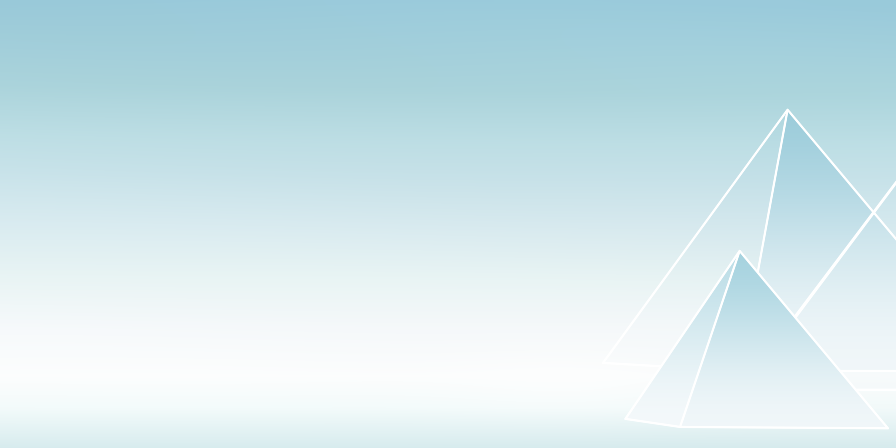
Give the GLSL for this background, as a Shadertoy shader.

```glsl
const vec3 WHITE = vec3(1.0);
const vec3 FACE_BLUE = vec3(0.59, 0.79, 0.85);
const vec3 FACE_PALE = vec3(0.94, 0.965, 0.975);
const float LINE_HALF_WIDTH = 0.0025;

struct Pyramid {
    vec2 apex;
    vec2 left;
    vec2 ridge;
    vec2 right;
};

// Vertical sky gradient, from the ground haze up to the zenith
vec3 skyColor(float y) {
    const int STOPS = 10;
    float heights[STOPS] = float[](0.0, 0.09, 0.16, 0.27, 0.38, 0.50, 0.61, 0.69, 0.80, 1.0);
    vec3 colors[STOPS] = vec3[](
        vec3(0.84, 0.92, 0.93), vec3(0.95, 0.98, 0.98),
        vec3(0.985, 0.99, 0.99), vec3(0.96, 0.973, 0.98),
        vec3(0.91, 0.955, 0.955), vec3(0.845, 0.917, 0.937),
        vec3(0.78, 0.885, 0.912), vec3(0.74, 0.87, 0.895),
        vec3(0.67, 0.83, 0.86), vec3(0.60, 0.79, 0.855));
    vec3 color = colors[0];
    for (int i = 1; i < STOPS; i++) {
        float t = clamp((y - heights[i - 1]) / (heights[i] - heights[i - 1]), 0.0, 1.0);
        color = mix(color, colors[i], t);
    }
    return color;
}

// Broad, slightly tilted waves that soften the bands
float hazeWaves(vec2 p) {
    float wave = 0.0;
    float weight = 0.5;
    float frequency = 5.0;
    for (int i = 0; i < 3; i++) {
        wave += weight * sin(frequency * (p.y + 0.08 * p.x) + 1.5 * p.x + float(i));
        weight *= 0.5;
        frequency *= 2.1;
    }
    return wave;
}

float segmentDistance(vec2 p, vec2 a, vec2 b) {
    vec2 ap = p - a;
    vec2 ab = b - a;
    return length(ap - ab * clamp(dot(ap, ab) / dot(ab, ab), 0.0, 1.0));
}

// Signed distance to the line through a and b, positive on the left
float edgeSide(vec2 p, vec2 a, vec2 b) {
    vec2 d = normalize(b - a);
    return d.x * (p.y - a.y) - d.y * (p.x - a.x);
}

// Coverage of a counter-clockwise triangle
float triangleMask(vec2 p, vec2 a, vec2 b, vec2 c, float pixel) {
    float inside = min(edgeSide(p, a, b), min(edgeSide(p, b, c), edgeSide(p, c, a)));
    return smoothstep(-0.5 * pixel, 0.5 * pixel, inside);
}

float strokeMask(vec2 p, vec2 a, vec2 b, float pixel) {
    float d = segmentDistance(p, a, b) - LINE_HALF_WIDTH;
    return 1.0 - smoothstep(-0.5 * pixel, 0.5 * pixel, d);
}

// Faces fade from blue at the apex to pale at the base
vec3 drawFaces(vec3 color, vec2 p, Pyramid s, vec3 top, float leftAlpha, float rightAlpha, float pixel) {
    float fade = clamp((s.apex.y - p.y) / (s.apex.y - s.right.y), 0.0, 1.0);
    vec3 face = mix(top, FACE_PALE, smoothstep(-0.1, 1.0, fade));
    float leftFace = triangleMask(p, s.apex, s.left, s.ridge, pixel);
    float rightFace = triangleMask(p, s.apex, s.ridge, s.right, pixel);
    return mix(color, face, max(leftFace * leftAlpha, rightFace * rightAlpha));
}

vec3 drawOutline(vec3 color, vec2 p, Pyramid s, float pixel) {
    float slopes = max(strokeMask(p, s.apex, s.left, pixel), strokeMask(p, s.apex, s.right, pixel));
    float base = max(strokeMask(p, s.left, s.ridge, pixel), strokeMask(p, s.ridge, s.right, pixel));
    float ridge = strokeMask(p, s.apex, s.ridge, pixel);
    return mix(color, WHITE, max(max(slopes, base), ridge));
}

void mainImage(out vec4 fragColor, in vec2 fragCoord) {
    vec2 p = fragCoord / iResolution.y;
    float pixel = 1.0 / iResolution.y;

    // Sky and low glow
    float tilt = 0.012 * (p.x - 0.8) * smoothstep(0.25, 0.65, p.y);
    vec3 color = skyColor(p.y + tilt) + 0.006 * hazeWaves(p);
    vec2 glow = (p - vec2(1.27, 0.15)) / vec2(0.28, 0.07);
    color = mix(color, WHITE, 0.4 * exp(-dot(glow, glow)));

    Pyramid back = Pyramid(vec2(1.758, 0.755), vec2(1.346, 0.190), vec2(1.651, 0.172), vec2(2.247, 0.172));
    Pyramid side = Pyramid(vec2(2.195, 0.852), vec2(1.651, 0.130), vec2(1.655, 0.130), vec2(2.75, 0.130));
    Pyramid front = Pyramid(vec2(1.651, 0.440), vec2(1.396, 0.065), vec2(1.518, 0.047), vec2(1.982, 0.044));

    // Translucent distant pyramids
    color = drawFaces(color, p, back, FACE_BLUE, 0.12, 0.9, pixel);
    color = drawFaces(color, p, side, vec3(0.68, 0.84, 0.88), 0.0, 0.35, pixel);
    color = drawOutline(color, p, back, pixel);
    color = drawOutline(color, p, side, pixel);

    // Opaque foreground pyramid
    color = drawFaces(color, p, front, vec3(0.64, 0.82, 0.87), 1.0, 1.0, pixel);
    float leftFace = triangleMask(p, front.apex, front.left, front.ridge, pixel);
    color = mix(color, WHITE, 0.25 * leftFace);
    color = drawOutline(color, p, front, pixel);

    fragColor = vec4(clamp(color, 0.0, 1.0), 1.0);
}
```
